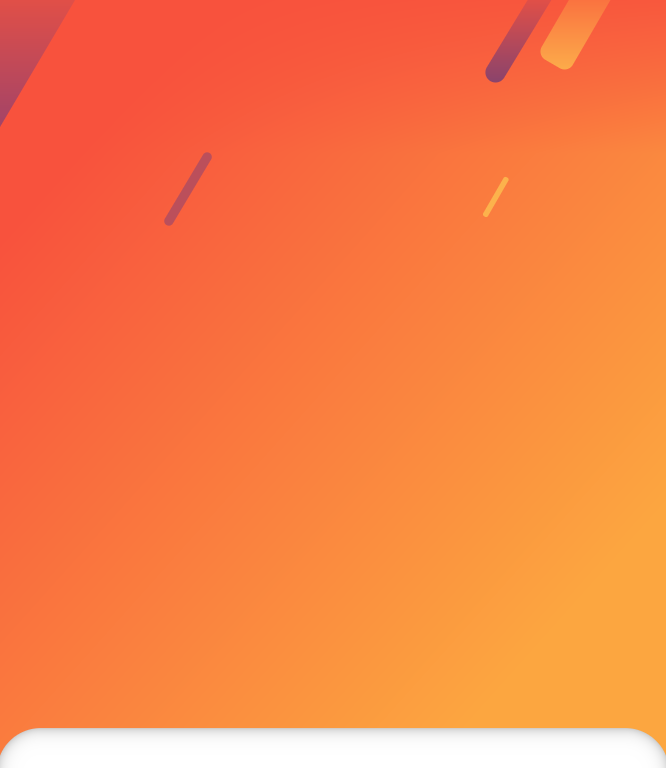
Give the GLSL for this background, as a WebGL 2 fragment shader.

```glsl
#version 300 es
precision highp float;

uniform vec2 u_resolution;
out vec4 fragColor;

const vec3 RED = vec3(0.972, 0.320, 0.240);
const vec3 AMBER = vec3(0.988, 0.650, 0.250);
const vec3 CORAL = vec3(0.880, 0.310, 0.280);
const vec3 PLUM = vec3(0.550, 0.265, 0.420);
const vec3 MAUVE = vec3(0.640, 0.265, 0.405);
const vec3 ROSE = vec3(0.735, 0.310, 0.355);
const vec3 ORANGE = vec3(0.980, 0.450, 0.250);
const vec3 GOLD = vec3(0.988, 0.670, 0.290);
const vec3 YELLOW = vec3(0.990, 0.700, 0.300);

float roundedBox(vec2 p, vec2 halfSize, float corner) {
    vec2 q = abs(p) - halfSize + corner;
    return length(max(q, 0.0)) + min(max(q.x, q.y), 0.0) - corner;
}

// Rounded bar whose axis runs from tip a to tip b
float bar(vec2 p, vec2 a, vec2 b, float halfWidth, float corner) {
    vec2 axis = normalize(b - a);
    vec2 q = p - 0.5 * (a + b);
    vec2 local = vec2(dot(q, vec2(axis.y, -axis.x)), dot(q, axis));
    return roundedBox(local, vec2(halfWidth, 0.5 * length(b - a)), corner);
}

float coverage(float d, float pixel) {
    return clamp(0.5 - d / pixel, 0.0, 1.0);
}

// Vertical blend from a low colour to a high one at the top edge
vec3 rise(float y, float start, vec3 low, vec3 high) {
    return mix(low, high, clamp((y - start) / (1.0 - start), 0.0, 1.0));
}

vec3 backdrop(vec2 p) {
    float down = 1.0 - p.y;
    float warmth = clamp(0.85 * p.x + 0.76 * down - 0.235, 0.0, 1.0);
    float topGlow = 0.85 * clamp(1.0 - down / 0.2, 0.0, 1.0);
    return mix(RED, AMBER, warmth * (1.0 - topGlow));
}

void main() {
    float pixel = 1.0 / u_resolution.y;
    float aspect = u_resolution.x * pixel;
    vec2 p = gl_FragCoord.xy * pixel;
    vec3 color = backdrop(p);

    // Slanted corner wedge
    float wedge = dot(p - vec2(0.0, 0.8346), vec2(0.861, -0.5086));
    color = mix(color, rise(p.y, 0.835, MAUVE, CORAL), coverage(wedge, pixel));

    // Large bars entering from the top
    float plumBar = bar(p, vec2(0.6384, 0.8945), vec2(0.7341, 1.052), 0.0132, 0.0132);
    color = mix(color, rise(p.y, 0.895, PLUM, CORAL), coverage(plumBar, pixel));
    float goldBar = bar(p, vec2(0.7194, 0.9167), vec2(0.798, 1.052), 0.0234, 0.0125);
    color = mix(color, rise(p.y, 0.91, GOLD, ORANGE), coverage(goldBar, pixel));

    // Small floating bars
    float roseBar = bar(p, vec2(0.2168, 0.707), vec2(0.2728, 0.8008), 0.0061, 0.0061);
    color = mix(color, ROSE, coverage(roseBar, pixel));
    float yellowBar = bar(p, vec2(0.6309, 0.7181), vec2(0.6602, 0.7689), 0.0036, 0.003);
    color = mix(color, YELLOW, coverage(yellowBar, pixel));

    // White panel with a soft inner shadow
    vec2 panelSize = vec2(0.5 * aspect + 0.004, 0.2);
    float panel = roundedBox(p - vec2(0.5 * aspect, -0.148), panelSize, 0.057);
    float shadow = 0.2 * exp(min(panel, 0.0) / 0.0075);
    color = mix(color, vec3(1.0 - shadow), coverage(panel, pixel));

    fragColor = vec4(color, 1.0);
}
```
